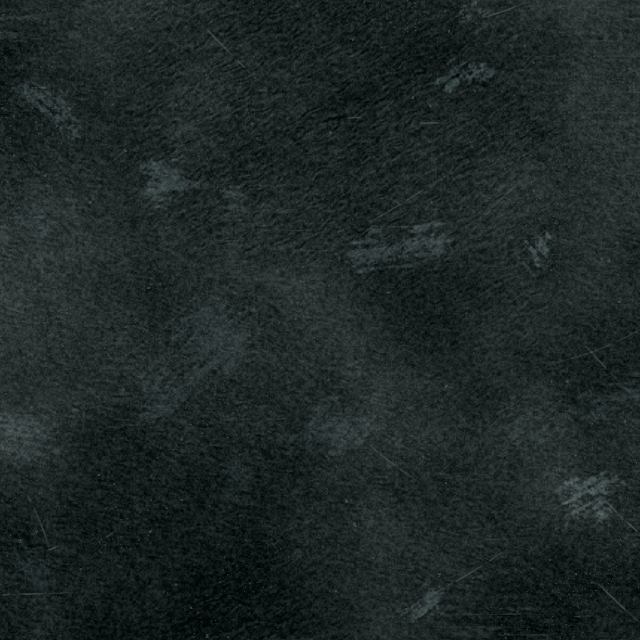
A Shadertoy shader for this texture:

```glsl
// Dark, worn slate-green surface: cloudy tone, fine leathery grain and diagonal creases,
// overlaid with crumbling teal scuffs, dry-brush streaks, thin scratches, specks and pits.
// Tone is a sum of weighted noise layers; the marks are scattered by hashed loops and cells.

const vec3 SLATE = vec3(0.098, 0.127, 0.127);
const vec3 SCUFF_TEAL = vec3(0.27, 0.335, 0.33);
const vec3 SCRATCH_GREY = vec3(0.30, 0.34, 0.34);
const vec3 DARKEST = vec3(0.012, 0.025, 0.026);

const float CLOUD_SCALE = 3.3;
const float CLOUD_CONTRAST = 0.25;
const float MOTTLE_CONTRAST = 0.07;
const float PEBBLE_CONTRAST = 0.07;
const float DUST_CONTRAST = 0.09;
const float CREASE_CONTRAST = 0.085;
const float CREASE_ANGLE = 0.58;
const float SCUFF_STRENGTH = 0.9;
const int SCUFF_GRID = 4;
const int SCRATCH_COUNT = 44;

vec2 hash2(vec2 p) {
    vec3 q = fract(p.xyx * vec3(0.1031, 0.1030, 0.0973));
    q += dot(q, q.yzx + 33.33);
    return fract((q.xx + q.yz) * q.zy);
}

// Coordinates of p in a frame whose x axis points along angle a
vec2 turn(vec2 p, float a) {
    float c = cos(a), s = sin(a);
    return vec2(c * p.x + s * p.y, c * p.y - s * p.x);
}

float noise(vec2 p) {
    vec2 i = floor(p), f = fract(p);
    f = f * f * (3.0 - 2.0 * f);
    float low = mix(hash2(i).x, hash2(i + vec2(1, 0)).x, f.x);
    float high = mix(hash2(i + vec2(0, 1)).x, hash2(i + vec2(1, 1)).x, f.x);
    return mix(low, high, f.y);
}

float fbm(vec2 p) {
    float sum = 0.0, weight = 0.5;
    for (int i = 0; i < 5; i++) {
        sum += weight * noise(p);
        p = turn(p, 0.6) * 2.03 + 17.3;
        weight *= 0.5;
    }
    return sum / 0.97;
}

// Embossed, stretched noise: short creases lying along one direction
float creases(vec2 uv, float angle) {
    vec2 q = turn(uv, angle) * vec2(95.0, 260.0);
    q += 2.5 * vec2(noise(uv * 60.0), noise(uv * 60.0 + 40.0));
    return noise(q) - noise(q + vec2(0.3, 0.8));
}

// Ragged patches that break into crumbs at the rim and bristle strokes inside
float scuffs(vec2 uv) {
    float ragged = fbm(uv * 16.0 + 5.0) - 0.5;
    float crumbs = 0.5 * noise(uv * 130.0 + 9.0) + 0.5 * noise(uv * 300.0 + 70.0);
    float total = 0.0;
    for (int i = 0; i < SCUFF_GRID * SCUFF_GRID; i++) {
        vec2 cell = vec2(i % SCUFF_GRID, i / SCUFF_GRID);
        vec2 place = hash2(cell + 7.0), kind = hash2(cell + 41.0);
        vec2 center = (cell + 0.1 + 0.8 * place) / float(SCUFF_GRID);
        vec2 q = turn(uv - center, mix(-1.0, 0.9, kind.x));
        float radius = mix(0.03, 0.075, kind.y);
        float depth = 1.0 - length(q / (radius * vec2(1.4, 0.8))) + 4.0 * ragged;
        float strokes = noise(q * vec2(26.0, 210.0) + cell * 31.0);
        float grit = mix(crumbs, strokes, 0.45) - 0.5;
        float cover = smoothstep(0.0, 0.75, 0.75 * min(depth, 1.0) + 2.2 * grit - 0.1);
        float strength = mix(0.2, 1.0, hash2(cell + 83.0).x);
        total += strength * cover * smoothstep(-0.5, 0.6, depth);
    }
    return min(total, 1.0);
}

// Thin broken lines, mostly rising to the right, some level or falling
float scratches(vec2 uv, float pixel) {
    float total = 0.0;
    float broken = smoothstep(0.2, 0.6, noise(uv * 100.0));
    for (int i = 0; i < SCRATCH_COUNT; i++) {
        vec2 seed = vec2(i, 61);
        vec2 kind = hash2(seed + 13.0), look = hash2(seed + 29.0);
        float angle = kind.x < 0.3 ? 0.03 : mix(0.3, 1.0, look.x);
        if (kind.x > 0.7) angle = -angle - 0.2;
        vec2 q = turn(uv - hash2(seed), angle);
        q.y += 3.0 * (look.x - 0.5) * q.x * q.x;
        float halfLength = mix(0.015, 0.11, kind.y * kind.y);
        float line = 1.0 - smoothstep(0.0003, 0.0007 + pixel, abs(q.y));
        float ends = 1.0 - smoothstep(0.4, 1.0, abs(q.x) / halfLength);
        total += line * ends * mix(0.2, 0.75, look.y);
    }
    return min(total, 0.7) * broken;
}

// One small uneven dot in some of the cells
float specks(vec2 uv, float cells, float share, float pixel) {
    vec2 p = uv * cells, id = floor(p);
    vec2 kind = hash2(id + cells);
    vec2 q = fract(p) - mix(vec2(0.25), vec2(0.75), hash2(id + 19.0));
    float radius = mix(0.06, 0.2, kind.y * kind.y) * (0.3 + 1.4 * noise(p * 7.0));
    float edge = pixel * cells;
    return step(kind.x, share) * (1.0 - smoothstep(radius - 0.5 * edge, radius + 0.5 * edge, length(q)));
}

void mainImage(out vec4 fragColor, in vec2 fragCoord) {
    vec2 uv = fragCoord / iResolution.y;
    float pixel = 1.0 / iResolution.y;

    // Cloudy tone and surface grain
    float region = smoothstep(0.3, 0.65, noise(uv * 2.6 + 3.0));
    float relief = mix(0.6 * creases(uv, -0.15), creases(uv, CREASE_ANGLE), region);
    float tone = CLOUD_CONTRAST * (fbm(uv * CLOUD_SCALE + 11.0) - 0.5);
    tone += MOTTLE_CONTRAST * (fbm(uv * 13.0 + 47.0) - 0.5);
    tone += PEBBLE_CONTRAST * (noise(uv * 200.0) - 0.5);
    tone += DUST_CONTRAST * (noise(uv * 430.0 + 50.0) - 0.5);
    tone += CREASE_CONTRAST * relief;
    vec3 color = SLATE + tone;

    // Level dry-brush streaks in a few areas
    float brushed = smoothstep(0.58, 0.8, noise(uv * 5.0 + 21.0));
    float streaks = smoothstep(0.6, 0.85, noise(uv * vec2(16.0, 250.0)));
    color = mix(color, SCRATCH_GREY, 0.4 * brushed * streaks * noise(uv * 120.0));

    // Pale wear
    color = mix(color, SCUFF_TEAL + tone, SCUFF_STRENGTH * scuffs(uv));
    color = mix(color, SCRATCH_GREY, scratches(uv, pixel));

    // Clustered pale specks and a few dark pits
    float cluster = smoothstep(0.48, 0.72, fbm(uv * 6.0 + 31.0));
    float pale = 0.6 * specks(uv, 150.0, 0.5 * cluster, pixel) + 0.7 * specks(uv, 75.0, 0.03, pixel);
    color = mix(color, SCUFF_TEAL, min(pale, 0.8));
    color = mix(color, DARKEST, 0.7 * specks(turn(uv, -0.7) * vec2(0.5, 1.0), 36.0, 0.008, pixel));

    fragColor = vec4(max(color, DARKEST), 1.0);
}
```
